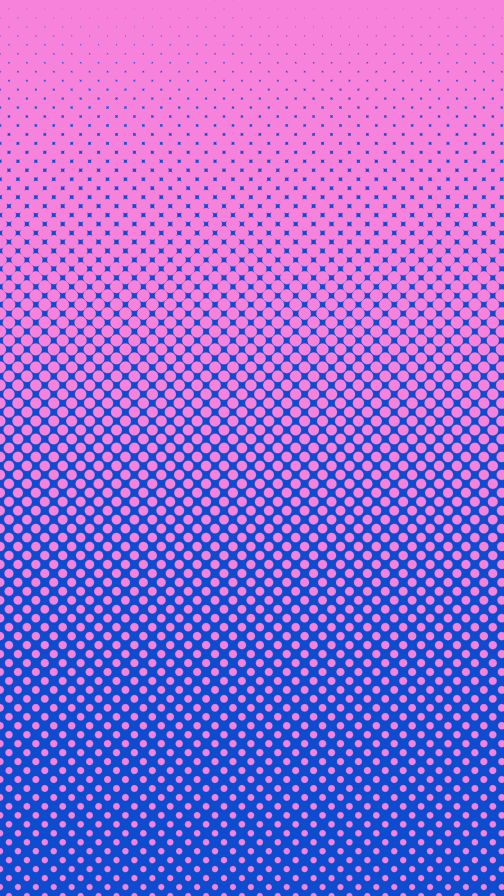
This pattern is drawn by a WebGL 1 fragment shader. Its source:

```glsl
precision highp float;
// Pink halftone dots on a staggered grid, shrinking downward to reveal blue.

uniform vec2 u_resolution;

// Distance to the nearest point of a unit square lattice.
float latticeDistance(vec2 p) {
  return length(fract(p + 0.5) - 0.5);
}

// Dot radius in grid units; 0.5 closes every gap at the top edge.
float dotRadius(float depth) {
  return 0.5 - 0.48 * depth + 0.147 * depth * depth;
}

void main() {
  // Fifty grid cells span the canvas height.
  vec2 grid = gl_FragCoord.xy / u_resolution.y * 50.0;
  float depth = 1.0 - gl_FragCoord.y / u_resolution.y;
  float pixel = 50.0 / u_resolution.y;

  // Two interleaved lattices form the diagonal dot screen.
  float center = min(latticeDistance(grid - vec2(0.5, 0.0)),
                     latticeDistance(grid - vec2(0.0, 0.5)));

  // Soft dot edge, about one and a half pixels wide.
  float edge = center - dotRadius(depth);
  float ink = 1.0 - smoothstep(-0.75 * pixel, 0.75 * pixel, edge);

  vec3 blue = vec3(0.05, 0.30, 0.81);
  vec3 pink = vec3(0.97, 0.51, 0.86);
  gl_FragColor = vec4(mix(blue, pink, ink), 1.0);
}
```
